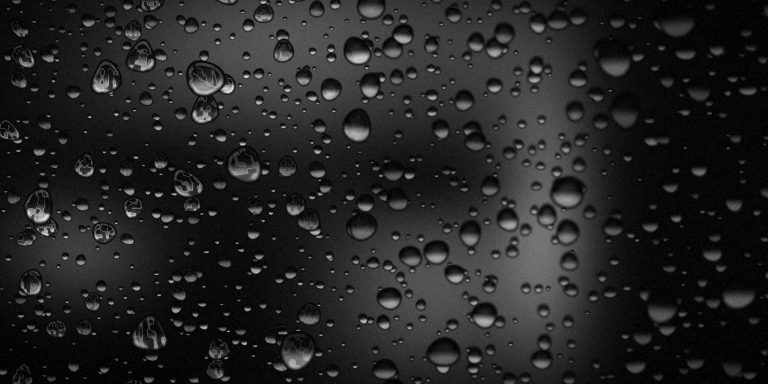
Reproduce this texture procedurally as a WebGL 1 fragment shader.

```glsl
precision highp float;
uniform vec2 u_resolution;

#define SHARP_BLUR 0.0026
#define SOFT_BLUR 0.0085
#define NEAR_LIGHT 0.56
#define FAR_LIGHT 0.36
#define GRAIN 0.03
#define BLACK 0.025
#define WOBBLE 0.07

float hash(vec2 p) {
  vec3 q = fract(vec3(p.xyx) * 0.1031);
  q += dot(q, q.yzx + 33.33);
  return fract((q.x + q.y) * q.z);
}

float noise(vec2 p) {
  vec2 i = floor(p), f = fract(p);
  f = f * f * (3.0 - 2.0 * f);
  float low = mix(hash(i), hash(i + vec2(1.0, 0.0)), f.x);
  float high = mix(hash(i + vec2(0.0, 1.0)), hash(i + 1.0), f.x);
  return mix(low, high, f.y);
}

float glow(vec2 p, vec2 center, vec2 size) {
  vec2 q = (p - center) / size;
  return exp(-dot(q, q));
}

// Out-of-focus lights and dark bands behind the glass
float backdrop(vec2 p) {
  float light = 0.31 * glow(p, vec2(0.74, 0.9), vec2(0.52, 0.3));
  light += 0.22 * glow(p, vec2(0.2, 0.35), vec2(0.2, 0.15));
  light += 0.3 * glow(p, vec2(1.12, 0.26), vec2(0.27, 0.25));
  light += 0.36 * glow(p, vec2(1.42, 0.43), vec2(0.13, 0.36));
  light += 0.1 * glow(p, vec2(1.3, 0.85), vec2(0.2, 0.25));
  light *= 1.0 - 0.7 * glow(p, vec2(1.08, 0.54), vec2(0.24, 0.11));
  light *= 1.0 - 0.6 * glow(p, vec2(0.42, 0.56), vec2(0.3, 0.11));
  return BLACK + light;
}

// Paints one drop: dark upper rim, bright lower crescent
float paintDrop(float tone, vec2 p, vec2 center, float radius, vec2 id, float behind) {
  float defocus = smoothstep(0.6, 1.75, center.x);
  float sharp = 1.0 - smoothstep(0.35, 1.1, center.x);
  float large = smoothstep(0.013, 0.03, radius);
  float lean = hash(id + 17.3);
  float shape = hash(id + 41.9);

  // Nearly round outline, more irregular where the drops are sharp
  vec2 q = (p - center) / radius;
  q.x += q.y * (lean - 0.4) * mix(0.15, 0.5, sharp);
  q.y /= mix(0.88, 1.2, shape);
  q.x *= 1.0 + 0.25 * sharp * large * shape * clamp(q.y, -1.0, 1.0);
  float angle = atan(q.y, q.x + 0.0001);
  float bumps = sin(2.0 * angle + 6.3 * lean) + sin(3.0 * angle + 9.0 * shape);
  float d = length(q) * (1.0 + WOBBLE * mix(0.5, 1.0, sharp * large) * bumps);

  float blur = min(mix(SHARP_BLUR, SOFT_BLUR, defocus) / radius, 0.8);
  float cover = 1.0 - smoothstep(1.0 - blur, 1.0 + blur, d);

  // Light bent through the drop
  float lower = smoothstep(-0.15 - 0.3 * blur, 0.5 + 0.2 * blur, -q.y + 0.25 * (lean - 0.5) * q.x);
  float crescent = lower * (1.0 - smoothstep(0.74 - 0.15 * blur, 1.0 + 0.3 * blur, d));
  float core = 1.0 - smoothstep(0.2, 0.9, d);
  float power = mix(NEAR_LIGHT, FAR_LIGHT, defocus) * mix(0.55, 1.15, hash(id + 73.1));
  power += 0.4 * behind;

  // Thin reflections inside the large sharp drops
  float detail = large * sharp;
  float streak = noise(q * vec2(4.0, 3.0) + id * 7.0);
  float line = 1.0 - smoothstep(0.03, 0.12, abs(streak - 0.5));
  float rim = 1.0 - smoothstep(0.04, 0.14, abs(d - 0.8));
  crescent *= mix(1.0, 0.2 + 0.8 * smoothstep(0.2, 0.8, streak), detail);
  float glint = 0.22 * line * (1.0 - smoothstep(0.7, 0.9, d)) + 0.3 * rim * streak;
  float body = BLACK * 0.8 + 0.4 * behind * core + power * crescent + detail * glint;
  return mix(tone, body, cover);
}

// Scatters drops over a jittered grid, from the left share to the right share
float scatter(float tone, vec2 p, float cell, vec2 sizes, vec2 shares, float seed, float behind) {
  vec2 base = floor(p / cell);
  for (int j = -1; j <= 1; j++) {
    for (int i = -1; i <= 1; i++) {
      vec2 square = base + vec2(float(i), float(j));
      vec2 id = square + seed;
      vec2 jitter = vec2(hash(id + 3.7), hash(id + 11.2));
      float spread = hash(id + 29.5);
      float radius = mix(sizes.x, sizes.y, spread * spread);
      vec2 center = (square + 0.1 + 0.8 * jitter) * cell;
      float share = mix(shares.x, shares.y, smoothstep(0.7, 1.7, center.x));
      if (hash(id) < share) tone = paintDrop(tone, p, center, radius, id, behind);
    }
  }
  return tone;
}

void main() {
  vec2 p = gl_FragCoord.xy / u_resolution.y;
  float behind = backdrop(p);
  float tone = behind;

  // Fine, small, medium and large drops
  tone = scatter(tone, p, 0.04, vec2(0.005, 0.01), vec2(0.5, 0.2), 100.0, behind);
  tone = scatter(tone, p, 0.06, vec2(0.01, 0.017), vec2(0.5, 0.55), 200.0, behind);
  tone = scatter(tone, p, 0.09, vec2(0.017, 0.03), vec2(0.48, 0.55), 300.0, behind);
  tone = scatter(tone, p, 0.15, vec2(0.028, 0.05), vec2(0.4, 0.4), 400.0, behind);

  // Darkened corners and film grain
  vec2 edge = (gl_FragCoord.xy / u_resolution - 0.5) * 2.0;
  tone *= 1.0 - 0.45 * smoothstep(0.6, 1.9, dot(edge, edge));
  tone += GRAIN * (hash(floor(p * 256.0) + 5.0) - 0.5);
  gl_FragColor = vec4(vec3(clamp(tone, 0.0, 1.0)), 1.0);
}
```
